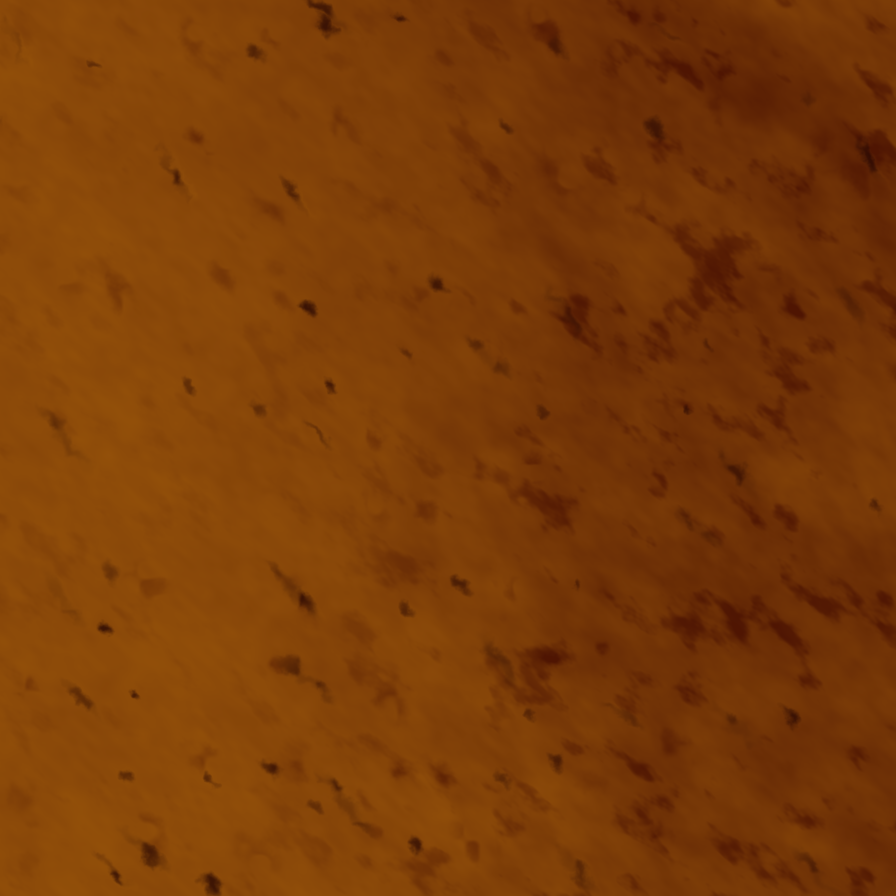
This texture is drawn by a Shadertoy shader. Its source:

```glsl
// Weathered amber-brown surface with diagonal streaks, a shaded corner and scattered dark pits.

const vec3 SHADOW_BROWN = vec3(0.350, 0.120, 0.014);
const vec3 LIT_AMBER = vec3(0.560, 0.300, 0.036);
const vec3 PIT_DARK = vec3(0.170, 0.035, 0.012);
const float GRAIN_ANGLE = -0.72;

float hash(vec2 p) {
    vec3 q = fract(p.xyx * 0.1031);
    q += dot(q, q.yzx + 33.33);
    return fract((q.x + q.y) * q.z);
}

float noise(vec2 p) {
    vec2 cell = floor(p);
    vec2 f = fract(p);
    f = f * f * (3.0 - 2.0 * f);
    float low = mix(hash(cell), hash(cell + vec2(1, 0)), f.x);
    float high = mix(hash(cell + vec2(0, 1)), hash(cell + vec2(1, 1)), f.x);
    return mix(low, high, f.y);
}

float fbm(vec2 p) {
    float sum = 0.0;
    float weight = 0.5;
    for (int i = 0; i < 4; i++) {
        sum += weight * noise(p);
        p = mat2(1.6, 1.2, -1.2, 1.6) * p + 17.3;
        weight *= 0.5;
    }
    return sum / 0.9375;
}

// Coordinates along and across a direction
vec2 turn(vec2 p, float angle) {
    float c = cos(angle);
    float s = sin(angle);
    return vec2(c * p.x + s * p.y, c * p.y - s * p.x);
}

// Soft elongated marks, at most one per grid cell
float pits(vec2 p, float cells, float density, vec2 halfSize, float seed) {
    float mark = 0.0;
    vec2 home = floor(p * cells);
    for (int y = -1; y <= 1; y++) {
        for (int x = -1; x <= 1; x++) {
            vec2 id = home + vec2(x, y);
            vec2 key = id + seed;
            if (hash(key + 3.7) > density) continue;
            vec2 jitter = vec2(hash(key + 11.1), hash(key + 29.5));
            vec2 centre = (id + 0.1 + 0.8 * jitter) / cells;
            float angle = GRAIN_ANGLE - 0.1 + 0.7 * (hash(key + 41.3) - 0.5);
            vec2 size = halfSize * mix(0.6, 1.25, hash(key + 57.9));
            float radius = length(turn(p - centre, angle) / size);
            float depth = mix(0.35, 1.0, hash(key + 73.2));
            mark = max(mark, depth * smoothstep(1.25, 0.1, radius));
        }
    }
    return mark;
}

// Broad light: bright left, dim right, dark diagonal band at the top right
float broadTone(vec2 uv) {
    float tone = mix(0.95, 0.47, smoothstep(0.05, 0.95, uv.x + 0.22 * (uv.y - 0.5)));
    vec2 band = turn(uv - vec2(0.82, 0.91), GRAIN_ANGLE);
    band.y += 0.04 * (fbm(uv * 7.0) - 0.5);
    tone -= 0.27 * exp(-band.y * band.y / 0.006) * smoothstep(-0.3, -0.05, band.x);
    vec2 stain = turn(uv - vec2(0.72, 0.45), GRAIN_ANGLE);
    return tone - 0.1 * exp(-dot(stain * stain, vec2(14.0, 70.0)));
}

// Streaks, mottling and fine grain, rougher toward the right
float surfaceTone(vec2 uv, float rough) {
    vec2 grain = turn(uv, GRAIN_ANGLE);
    float streaks = fbm(grain * vec2(7.0, 19.0) + 5.0) - 0.5;
    float blotches = fbm(uv * 11.0 + 31.0) - 0.5;
    float mottle = fbm(grain * vec2(19.0, 38.0) + 63.0) - 0.5;
    float fine = noise(grain * vec2(60.0, 120.0)) - 0.5;
    float flecks = smoothstep(0.58, 0.82, fbm(grain * vec2(21.0, 40.0) + 91.0));
    float tone = streaks * mix(0.12, 0.38, rough) + blotches * mix(0.16, 0.42, rough);
    tone += mottle * mix(0.14, 0.36, rough) + 0.09 * fine;
    return tone - flecks * mix(0.15, 0.5, rough);
}

void mainImage(out vec4 fragColor, in vec2 fragCoord) {
    vec2 uv = fragCoord / iResolution.xy;
    float rough = smoothstep(0.3, 0.7, uv.x - 0.15 * (uv.y - 0.5));

    // Base colour
    float tone = broadTone(uv) + surfaceTone(uv, rough);

    // Ragged pits, broken cracks and faint smudges
    vec2 warp = vec2(fbm(uv * 60.0), fbm(uv * 60.0 + 47.0)) - 0.5;
    vec2 ragged = uv + 0.02 * warp;
    float patchy = smoothstep(0.35, 0.65, noise(uv * 55.0 + 9.0));
    float specks = pits(ragged, 12.0, 0.2, vec2(0.013, 0.008), 5.0);
    float cracks = pits(ragged, 7.0, 0.42, vec2(0.04, 0.0085), 83.0);
    float smudges = pits(ragged, 11.0, 0.45, vec2(0.028, 0.015), 151.0);
    tone -= 0.5 * smudges * patchy;

    // Pale rims beside the cracks
    float rim = pits(ragged + vec2(-0.009, 0.008), 7.0, 0.42, vec2(0.04, 0.0085), 83.0);
    tone += 0.16 * rim * (1.0 - cracks);

    vec3 color = mix(SHADOW_BROWN, LIT_AMBER, clamp(tone, -0.2, 1.08));
    float pitCover = max(0.85 * specks, cracks * mix(0.25, 0.85, patchy));
    fragColor = vec4(mix(color, PIT_DARK, pitCover), 1.0);
}
```
